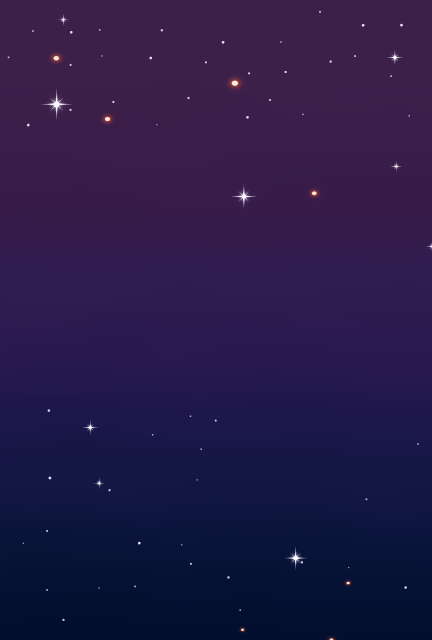
This background is drawn by a Shadertoy shader. Its source:

```glsl
vec2 hash2(vec2 p) {
    p = vec2(dot(p, vec2(127.1, 311.7)), dot(p, vec2(269.5, 183.3)));
    return fract(sin(p) * 43758.55);
}

float cornerSlope(vec2 cell, vec2 f, vec2 corner) {
    return dot(hash2(cell + corner) * 2.0 - 1.0, f - corner);
}

float gradientNoise(vec2 p) {
    vec2 cell = floor(p), f = fract(p);
    vec2 u = f * f * (3.0 - 2.0 * f);
    return mix(mix(cornerSlope(cell, f, vec2(0, 0)), cornerSlope(cell, f, vec2(1, 0)), u.x),
               mix(cornerSlope(cell, f, vec2(0, 1)), cornerSlope(cell, f, vec2(1, 1)), u.x), u.y);
}

// Night gradient, from navy at the bottom to plum at the top
vec3 skyColor(float y) {
    vec3 color = vec3(0.012, 0.06, 0.18);
    color = mix(color, vec3(0.03, 0.075, 0.22), smoothstep(0.0, 0.16, y));
    color = mix(color, vec3(0.075, 0.09, 0.265), smoothstep(0.12, 0.26, y));
    color = mix(color, vec3(0.115, 0.09, 0.295), smoothstep(0.24, 0.37, y));
    color = mix(color, vec3(0.165, 0.10, 0.31), smoothstep(0.34, 0.47, y));
    color = mix(color, vec3(0.19, 0.11, 0.315), smoothstep(0.45, 0.58, y));
    color = mix(color, vec3(0.215, 0.11, 0.285), smoothstep(0.56, 0.68, y));
    return mix(color, vec3(0.235, 0.125, 0.29), smoothstep(0.66, 0.9, y));
}

float disc(vec2 q, float radius, float pixel) {
    return clamp((radius - length(q)) / pixel + 0.5, 0.0, 1.0);
}

// Tapering ray along the x axis, in both directions
float ray(vec2 q, float size, float pixel) {
    q = abs(q);
    float taper = max(1.0 - q.x / size, 0.0);
    float width = 0.07 * size * taper;
    return clamp((width - q.y) / pixel + 0.5, 0.0, 1.0) * sqrt(taper);
}

float sparkle(vec2 q, float size, float pixel) {
    vec2 diagonal = vec2(q.x + q.y, q.y - q.x) * 0.7071;
    float rays = max(ray(q, size, pixel), ray(q.yx, size, pixel));
    float shortRays = max(ray(diagonal, size * 0.6, pixel), ray(diagonal.yx, size * 0.6, pixel));
    float glow = 0.45 * exp(-dot(q, q) / (size * size * 0.1));
    return min(max(max(rays, 0.8 * shortRays), disc(q, size * 0.17, pixel)) + glow, 1.0);
}

// One small star in some cells: dense near the top, sparse near the bottom
float starDust(vec2 p, float pixel) {
    vec2 cell = floor(p / 0.066);
    vec2 jitter = hash2(cell + 3.0), pick = hash2(cell + 41.0);
    vec2 center = (cell + 0.1 + 0.8 * jitter) * 0.066;
    float density = center.y > 0.8 ? 0.95 : center.y < 0.36 ? 0.4 : 0.0;
    float radius = mix(0.0009, 0.0021, pick.y);
    return step(pick.x, density) * disc(p - center, radius, pixel) * mix(0.65, 0.95, pick.y);
}

void mainImage(out vec4 fragColor, in vec2 fragCoord) {
    float pixel = 1.0 / iResolution.y;
    vec2 p = fragCoord * pixel;

    // Sky with faint drifting haze
    float haze = gradientNoise(p * vec2(4.0, 9.0)) + 0.5 * gradientNoise(p * vec2(9.0, 24.0));
    vec3 color = skyColor(p.y + 0.02 * haze) * (1.0 + 0.025 * haze);

    color = mix(color, vec3(0.95, 0.92, 1.0), starDust(p, pixel));

    // Glowing embers: center and size
    vec3 embers[7] = vec3[7](
        vec3(0.088, 0.909, 1.0), vec3(0.367, 0.870, 1.2), vec3(0.168, 0.814, 0.95),
        vec3(0.491, 0.698, 0.85), vec3(0.544, 0.089, 0.55), vec3(0.379, 0.016, 0.5),
        vec3(0.518, 0.0, 0.65));
    for (int i = 0; i < 7; i++) {
        vec2 q = (p - embers[i].xy) * vec2(0.9, 1.1) / embers[i].z;
        float d = length(q);
        color = mix(color, vec3(0.82, 0.30, 0.22), 0.9 * exp(-d * d / 0.00004));
        color = mix(color, vec3(1.0, 0.92, 0.84), disc(q, 0.0037, pixel / embers[i].z));
    }

    // Pointed sparkles: center and ray length
    vec3 sparkles[9] = vec3[9](
        vec3(0.0885, 0.837, 0.025), vec3(0.381, 0.693, 0.020), vec3(0.462, 0.128, 0.019),
        vec3(0.617, 0.910, 0.013), vec3(0.099, 0.969, 0.009), vec3(0.619, 0.740, 0.009),
        vec3(0.675, 0.615, 0.009), vec3(0.141, 0.332, 0.012), vec3(0.155, 0.245, 0.009));
    for (int i = 0; i < 9; i++) {
        float light = sparkle(p - sparkles[i].xy, sparkles[i].z, pixel);
        color = mix(color, vec3(0.98, 0.96, 1.0), light);
    }

    fragColor = vec4(color, 1.0);
}
```
